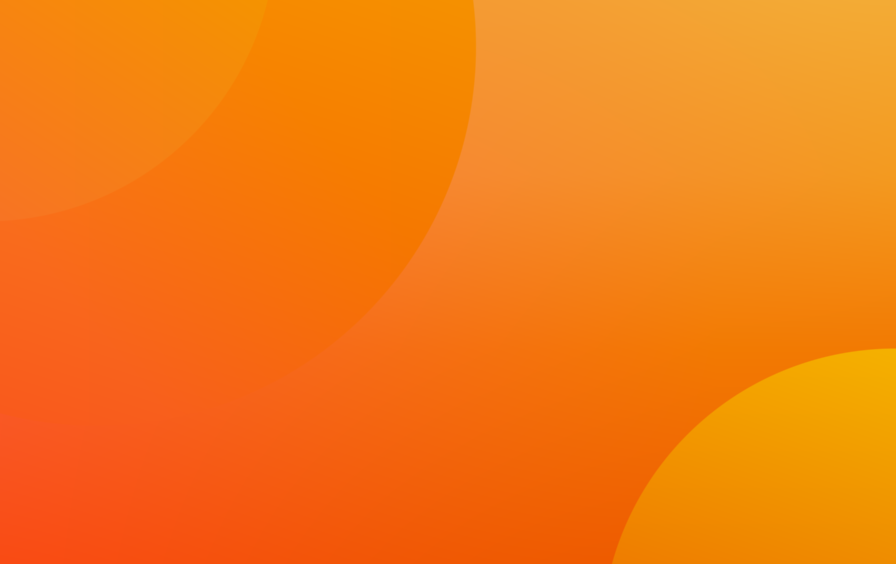
A Shadertoy shader for this background:

```glsl
// Warm orange gradient backdrop with three large overlapping discs.

// Antialiased coverage of a disc; all lengths are in canvas heights.
float disc(vec2 p, vec2 centre, float radius) {
    float pixel = 1.0 / iResolution.y;
    return 1.0 - smoothstep(-pixel, pixel, length(p - centre) - radius);
}

// Four horizontal gradients blended from bottom to top.
vec3 backdrop(vec2 uv) {
    vec3 bottom = mix(vec3(0.98, 0.29, 0.08), vec3(0.933, 0.355, 0.0),
                      smoothstep(-0.1, 0.7, uv.x));
    vec3 middle = mix(vec3(0.968, 0.41, 0.11), vec3(0.95, 0.478, 0.008),
                      clamp((uv.x - 0.3) / 0.5, -0.6, 1.0));
    vec3 upper = mix(vec3(0.965, 0.535, 0.19), vec3(0.953, 0.604, 0.125),
                     clamp(uv.x * 2.0 - 1.0, -0.6, 1.0));
    vec3 top = mix(vec3(0.957, 0.605, 0.2), vec3(0.953, 0.671, 0.208),
                   smoothstep(0.45, 1.0, uv.x));

    vec3 color = mix(bottom, middle, clamp(uv.y / 0.38, 0.0, 1.0));
    color = mix(color, upper, clamp((uv.y - 0.38) / 0.31, 0.0, 1.0));
    return mix(color, top, clamp((uv.y - 0.69) / 0.31, 0.0, 1.0));
}

void mainImage(out vec4 fragColor, in vec2 fragCoord) {
    vec2 p = fragCoord / iResolution.y;
    vec2 uv = fragCoord / iResolution.xy;
    vec3 color = backdrop(uv);

    // Large disc, melting into the backdrop at its lower edge
    vec3 largeColor = vec3(0.978 - 0.035 * uv.x,
                           0.294 + dot(uv, vec2(0.11, 0.215)),
                           clamp(0.19 - dot(uv, vec2(0.25, 0.13)), 0.0, 0.11));
    color = mix(color, largeColor, disc(p, vec2(0.172, 0.917), 0.672));

    // Smaller disc in the upper left corner
    vec3 smallColor = vec3(0.97 - 0.04 * uv.x,
                           0.343 + dot(uv, vec2(0.18, 0.18)),
                           max(0.26 - dot(uv, vec2(0.2, 0.2)), 0.0));
    color = mix(color, smallColor, disc(p, vec2(-0.025, 1.122), 0.5145));

    // Golden disc in the lower right corner
    vec3 goldColor = vec3(0.935 + 0.06 * uv.y,
                          0.35 + dot(uv, vec2(0.2, 0.38)), 0.0);
    color = mix(color, goldColor, disc(p, vec2(1.587, -0.139), 0.521));

    fragColor = vec4(color, 1.0);
}
```
